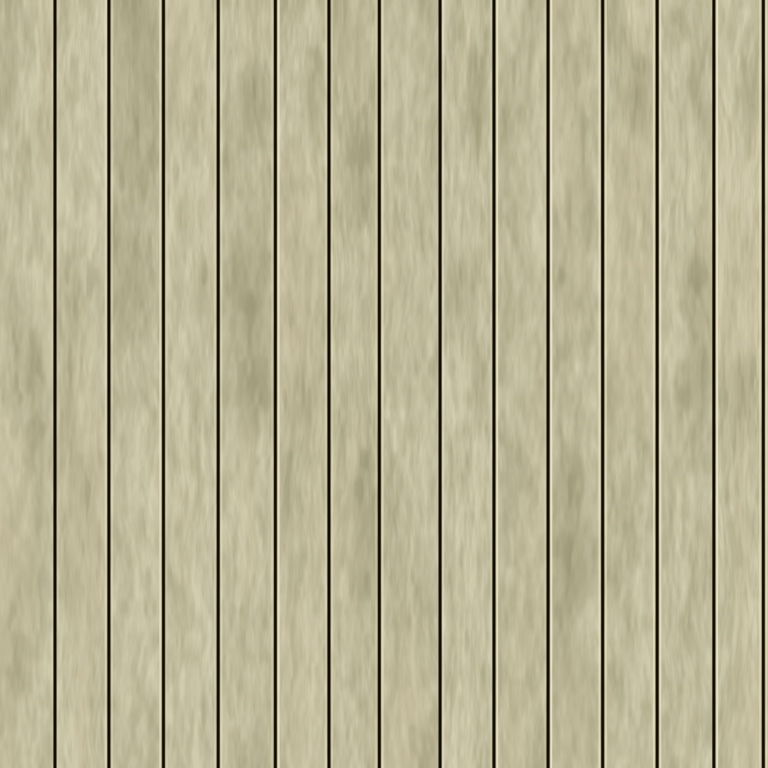
This texture is drawn by a WebGL 2 fragment shader. Its source:

```glsl
#version 300 es
precision highp float;
// Pale vertical wood planks parted by thin dark grooves with creamy bevels.
// Each joint is shifted a little; grain is fine stretched value noise that
// leans within every plank, with soft grey patches of denser streaks.

#define PLANKS 14.0
#define JOINT_JITTER 0.05
#define GROOVE_HALF 0.0021
#define GROOVE_SOFT 0.0011
#define BEVEL_OFFSET 0.0043
#define BEVEL_WIDTH 0.0016
#define GRAIN_CONTRAST 1.0
#define PATCH_STRENGTH 0.42
#define STREAK_STRENGTH 0.5
#define GRAIN_BEND 0.5

uniform vec2 u_resolution;
out vec4 outColor;

const vec3 WOOD_DARK = vec3(0.690, 0.670, 0.545);
const vec3 WOOD_LIGHT = vec3(0.815, 0.792, 0.675);
const vec3 WOOD_WARM = vec3(0.800, 0.750, 0.630);
const vec3 STREAK = vec3(0.570, 0.555, 0.425);
const vec3 BEVEL = vec3(0.930, 0.895, 0.790);
const vec3 GROOVE_EDGE = vec3(0.160, 0.140, 0.040);
const vec3 GROOVE_CORE = vec3(0.050, 0.035, 0.000);

float hash(vec2 p) {
    vec3 q = fract(p.xyx * 0.1031);
    q += dot(q, q.yzx + 33.33);
    return fract((q.x + q.y) * q.z);
}

float noise(vec2 p) {
    vec2 i = floor(p), f = fract(p);
    f = f * f * (3.0 - 2.0 * f);
    float low = mix(hash(i), hash(i + vec2(1, 0)), f.x);
    float high = mix(hash(i + vec2(0, 1)), hash(i + vec2(1, 1)), f.x);
    return mix(low, high, f.y);
}

// Two octaves, centred on zero.
float grain(vec2 p) {
    return 0.65 * noise(p) + 0.35 * noise(p * 2.03 + 17.0) - 0.5;
}

// Joint position in plank units; every seventh one sits further left.
float joint(float k) {
    float id = mod(k, PLANKS);
    float shift = JOINT_JITTER * (hash(vec2(id, 5.0)) - 0.45);
    return k + (mod(id, 7.0) < 0.5 ? -0.085 : shift);
}

vec3 woodColor(float across, float y, float plank) {
    float seed = 40.0 + 61.0 * plank;

    // Streaks spread and converge gently along the plank.
    float spread = 1.0 + GRAIN_BEND * (noise(vec2(seed, y * 4.0)) - 0.5);
    float wander = 0.10 * (noise(vec2(seed + 9.0, y * 11.0)) - 0.5);
    float u = (across - 0.5) * spread + wander + 2.0;

    float broad = grain(vec2(u * 2.2 + seed, y * 5.0));
    float streak = grain(vec2(u * 9.0 + seed, y * 17.0 + 7.0));
    float fiber = grain(vec2(u * 17.0 + seed, y * 48.0 + 3.0));
    float tone = 0.58 + GRAIN_CONTRAST * (0.6 * broad + 0.75 * streak + 0.75 * fiber);
    tone += 0.16 * (hash(vec2(plank, 23.0)) - 0.5);
    vec3 color = mix(WOOD_DARK, WOOD_LIGHT, clamp(tone, -0.2, 1.1));

    // Warm tint in long, faint areas.
    float warm = smoothstep(0.5, 0.85, noise(vec2(u * 2.0 + seed, y * 3.0 + 51.0)));
    color = mix(color, WOOD_WARM, 0.3 * warm);

    // Soft patches near the plank centre, and the thin streaks they gather.
    float patchNoise = noise(vec2(u * 1.3 + seed, y * 8.0 + 29.0));
    float patchMask = smoothstep(0.52, 0.95, patchNoise) * smoothstep(0.6, 0.1, abs(across - 0.5));
    float thin = grain(vec2(u * 8.0 + seed, y * 25.0 + 83.0));
    thin = smoothstep(0.0, 0.32, thin) * (0.35 + 0.65 * patchMask);
    color = mix(color, STREAK, PATCH_STRENGTH * patchMask);
    return mix(color, STREAK, STREAK_STRENGTH * thin);
}

void main() {
    vec2 uv = gl_FragCoord.xy / u_resolution;
    float x = uv.x * PLANKS;
    float pixel = 1.0 / u_resolution.x;

    // Nearest joint, and the plank on this side of it.
    float k = floor(x + 0.5);
    float offset = (x - joint(k)) / PLANKS;
    float plank = offset < 0.0 ? k - 1.0 : k;
    float left = joint(plank);
    float across = (x - left) / (joint(plank + 1.0) - left);
    vec3 color = woodColor(across, uv.y, mod(plank, PLANKS));

    // Bevel light, of differing strength on either side of each joint.
    float side = offset < 0.0 ? 11.0 : 31.0;
    float shine = hash(vec2(mod(k, PLANKS), side));
    float d = abs(offset);
    float bevel = 1.0 - smoothstep(0.0, BEVEL_WIDTH + 0.5 * pixel, abs(d - BEVEL_OFFSET));
    color = mix(color, BEVEL, shine * bevel);

    // Groove: brown rim around a near-black core.
    float soft = max(GROOVE_SOFT, 0.5 * pixel);
    float rim = 1.0 - smoothstep(GROOVE_HALF - soft, GROOVE_HALF + soft, d);
    float core = 1.0 - smoothstep(0.2 * GROOVE_HALF, 0.8 * GROOVE_HALF, d);
    color = mix(color, mix(GROOVE_EDGE, GROOVE_CORE, core), rim);

    outColor = vec4(color, 1.0);
}
```
